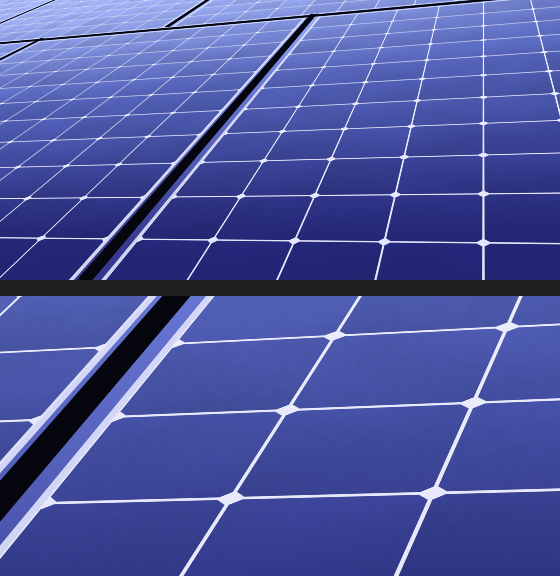
Top, the full canvas; bottom, a detail of the centre.
A Shadertoy shader for this texture:

```glsl
// Solar panels seen at a slant: square cells with clipped corners, split by dark gaps.
// Each canvas point is projected onto the panel plane, tiled into offset panels
// and then into cells; sky sheen is added as a gradient across the canvas.

const vec2 PANEL_CELLS = vec2(9.0, 12.0);     // cells in one panel
const vec2 PANEL_PITCH = vec2(9.45, 12.4);    // panel plus gap, in cells
const vec2 PANEL_START = vec2(-4.0, -2.0);    // lower left corner of the near panel
const float ROW_SHIFT = 4.625;                // sideways offset of each panel row

const vec3 DEEP_BLUE = vec3(0.135, 0.145, 0.45);
const vec3 MID_BLUE = vec3(0.32, 0.38, 0.71);
const vec3 SKY_BLUE = vec3(0.64, 0.71, 0.96);
const vec3 GRID_WHITE = vec3(0.88, 0.89, 0.98);
const vec3 GAP_BLACK = vec3(0.025, 0.025, 0.06);

float hash(vec2 p) {
    p = fract(p * vec2(0.1031, 0.1137));
    p += dot(p, p.yx + 33.33);
    return fract((p.x + p.y) * p.x * 7.31);
}

vec2 gradientAt(vec2 cell) {
    float angle = 6.2832 * hash(cell + 57.0);
    return vec2(cos(angle), sin(angle));
}

float gradientNoise(vec2 p) {
    vec2 i = floor(p), f = fract(p);
    vec2 s = f * f * f * (f * (f * 6.0 - 15.0) + 10.0);
    vec2 e = vec2(1.0, 0.0);
    float a = dot(gradientAt(i), f);
    float b = dot(gradientAt(i + e.xy), f - e.xy);
    float c = dot(gradientAt(i + e.yx), f - e.yx);
    float d = dot(gradientAt(i + e.xx), f - e.xx);
    return mix(mix(a, b, s.x), mix(c, d, s.x), s.y);
}

// Canvas point (in canvas heights) to panel plane, one unit per cell.
vec2 projectToPlane(vec2 p) {
    const vec2 origin = vec2(1.7266, 0.1328);
    const vec2 axisU = vec2(0.2820, -0.0109);
    const vec2 axisV = vec2(0.22445, 0.2149);
    const vec2 depth = vec2(-0.0526, 0.13);
    mat2 m = mat2(axisU - depth.x * p, axisV - depth.y * p);
    vec2 plane = inverse(m) * (p - origin);
    plane.y *= 1.0 + 0.0085 * plane.x;        // slight lens bend
    return plane;
}

// Smooth stripe that fades, rather than flickers, when thinner than a pixel.
float stripe(float dist, float halfWidth, float px) {
    float w = max(halfWidth, 0.5 * px);
    return pow(halfWidth / w, 0.7) * (1.0 - smoothstep(w - 0.5 * px, w + 0.5 * px, abs(dist)));
}

float band(float x, float lo, float hi, float px) {
    return stripe(x - 0.5 * (lo + hi), 0.5 * (hi - lo), px);
}

// Thin lines between cells and the diamonds where four corners meet.
float cellGrid(vec2 local, vec2 px) {
    vec2 d = abs(local - floor(local + 0.5));
    float lines = max(stripe(d.x, 0.011, px.x), stripe(d.y, 0.014, px.y));
    float diamonds = stripe(d.x + d.y, 0.078, length(px));
    return max(lines, diamonds);
}

vec3 sheen(vec2 uv) {
    float t = uv.y * (1.06 - 0.27 * uv.x);
    vec3 color = mix(DEEP_BLUE, MID_BLUE, smoothstep(0.05, 0.74, t));
    return mix(color, SKY_BLUE, smoothstep(0.6, 1.08, t));
}

void mainImage(out vec4 fragColor, in vec2 fragCoord) {
    vec2 uv = fragCoord / iResolution.xy;
    vec2 p = fragCoord / iResolution.y;
    vec2 plane = projectToPlane(p);
    vec2 dx = dFdx(plane), dy = dFdy(plane);
    vec2 px = vec2(length(vec2(dx.x, dy.x)), length(vec2(dx.y, dy.y)));

    // Tile the plane into panels, every row shifted sideways
    vec2 q = plane - PANEL_START;
    q.x += ROW_SHIFT * floor(q.y / PANEL_PITCH.y);
    vec2 local = mod(q, PANEL_PITCH);
    vec2 gap = local - PANEL_CELLS;

    // Cells: tone differs a little from one to the next, lighter at the far side
    vec2 id = floor(local) + 31.0 * floor(q / PANEL_PITCH) + 100.0;
    vec3 sky = sheen(uv);
    float tone = 0.98 + 0.06 * (hash(id) - 0.5) + 0.05 * fract(local.y);
    tone += 0.05 * gradientNoise(plane * 1.3) + 0.03 * gradientNoise(p * 90.0);
    vec3 color = sky * tone;
    color = mix(color, mix(GRID_WHITE, vec3(1.0), 0.5 * uv.y), cellGrid(local, px));

    // Frame, with bright rims along the cells
    vec2 inGap = smoothstep(-0.5 * px, 0.5 * px, gap);
    color = mix(color, sky * 1.1 + 0.06, max(inGap.x, inGap.y));
    float rim = max(band(gap.x, -0.02, 0.045, px.x), band(gap.x, 0.4, 0.46, px.x));
    rim = max(rim, max(band(gap.y, -0.02, 0.04, px.y), band(gap.y, 0.36, 0.41, px.y)));
    color = mix(color, GRID_WHITE, rim * 0.9);

    // Dark space between panels
    float dark = max(band(gap.x, 0.085, 0.29, px.x), band(gap.y, 0.08, 0.31, px.y));
    color = mix(color, GAP_BLACK, dark);

    fragColor = vec4(clamp(color, 0.0, 1.0), 1.0);
}
```
